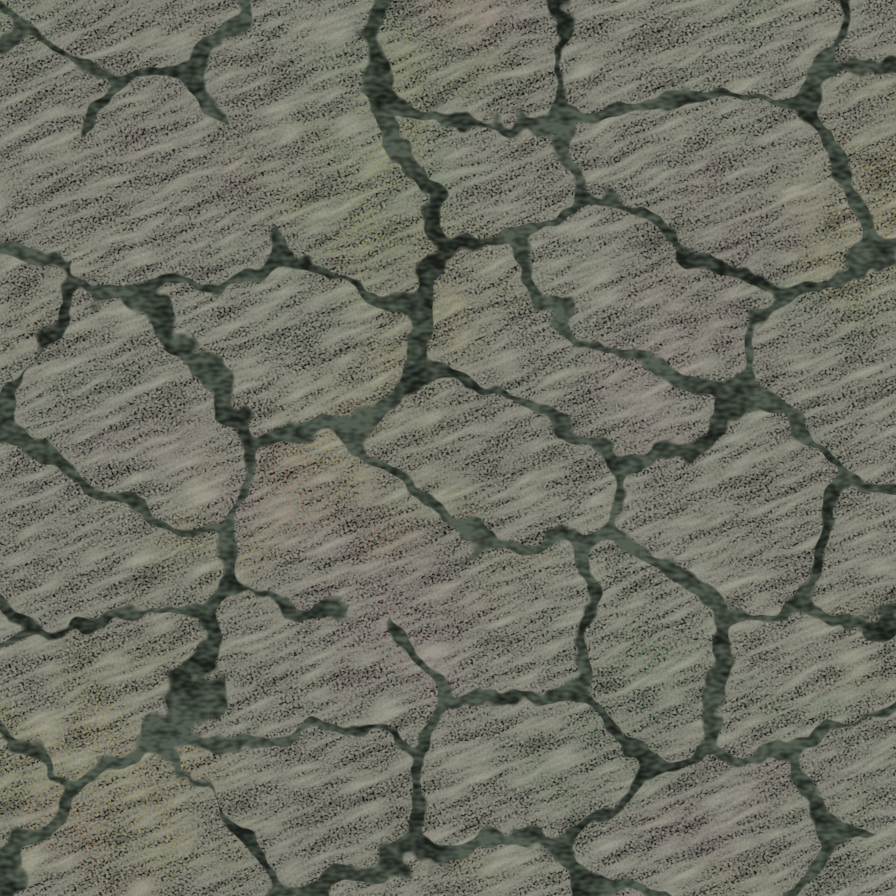
Reproduce this texture procedurally as a three.js fragment shader.

```glsl
// Cracked stone: pale plates brushed with slanted streaks and dark grain,
// split by a warped Voronoi network of mossy cracks of uneven width.
// Streaks, grain, tints and crack mottling all come from gradient noise.

varying vec2 vUv;

const vec2  PLATE_COUNT   = vec2(4.5, 5.7);
const float PLATE_JITTER  = 0.9;
const float CRACK_WIDTH   = 0.036;  // half width, in plate units
const float CRACK_SOFT    = 0.011;
const float JUNCTION_FILL = 34.0;   // lower fills the corners more
const float STREAK_ANGLE  = 0.39;
const vec2  STREAK_COARSE = vec2(12.0, 66.0);
const vec2  STREAK_FINE   = vec2(30.0, 165.0);
const vec2  GRAIN_SCALE   = vec2(330.0, 410.0);
const float STONE_TONE    = 0.472;
const vec3  STONE_HUE     = vec3(1.0, 1.0, 0.905);
const vec3  CRACK_DARK    = vec3(0.105, 0.125, 0.105);
const vec3  CRACK_LIGHT   = vec3(0.325, 0.365, 0.315);
const vec3  TINT_MOSS     = vec3(-0.05, 0.02, -0.03);
const vec3  TINT_OCHRE    = vec3(0.05, 0.025, -0.06);
const vec3  TINT_MAUVE    = vec3(0.02, -0.045, 0.005);

vec2 hash2(vec2 p) {
  vec3 h = fract(p.xyx * vec3(0.1031, 0.1030, 0.0973));
  h += dot(h, h.yzx + 33.33);
  return fract((h.xx + h.yz) * h.zy);
}

float cornerSlope(vec2 cell, vec2 offset) {
  float angle = 6.28319 * hash2(cell + 71.0).x;
  return dot(vec2(cos(angle), sin(angle)), offset);
}

float gradientNoise(vec2 p) {
  vec2 i = floor(p), f = p - i;
  vec2 u = f * f * f * (f * (f * 6.0 - 15.0) + 10.0);
  vec2 e = vec2(1.0, 0.0);
  return mix(mix(cornerSlope(i, f), cornerSlope(i + e, f - e), u.x),
             mix(cornerSlope(i + e.yx, f - e.yx), cornerSlope(i + e.xx, f - e.xx), u.x), u.y);
}

vec2 noisePair(vec2 p) {
  return vec2(gradientNoise(p), gradientNoise(p + 37.4));
}

vec2 plateCentre(vec2 cell) {
  return cell + 0.5 + PLATE_JITTER * (hash2(cell + 13.0) - 0.5);
}

// Distance to the plate border, smoothly merged where borders meet.
float borderDistance(vec2 p) {
  vec2 home = floor(p), nearestCell = home, nearest = vec2(8.0);
  for (int y = -1; y <= 1; y++)
    for (int x = -1; x <= 1; x++) {
      vec2 cell = home + vec2(float(x), float(y));
      vec2 away = plateCentre(cell) - p;
      if (dot(away, away) < dot(nearest, nearest)) {
        nearest = away;
        nearestCell = cell;
      }
    }
  float sum = 0.0;
  for (int y = -2; y <= 2; y++)
    for (int x = -2; x <= 2; x++) {
      if (x == 0 && y == 0) continue;
      vec2 away = plateCentre(nearestCell + vec2(float(x), float(y))) - p;
      float d = dot(0.5 * (nearest + away), normalize(away - nearest));
      sum += exp(-JUNCTION_FILL * d);
    }
  return -log(sum) / JUNCTION_FILL;
}

// Crack coverage: ragged borders that swell in places and fade out in others.
float crackMask(vec2 p) {
  vec2 warped = p + 0.05 * noisePair(p * 7.0) + 0.022 * noisePair(p * 22.0 + 5.0)
              + 0.007 * noisePair(p * 58.0 + 9.0);
  float d = borderDistance(warped * PLATE_COUNT);
  float swell = smoothstep(0.28, 0.65, gradientNoise(p * 3.1 + 19.0));
  float gap = smoothstep(0.24, 0.48, gradientNoise(p * 4.3 + 51.0));
  float halfWidth = CRACK_WIDTH + 0.035 * gradientNoise(p * 12.0 + 8.0)
                  + 0.025 * gradientNoise(p * 45.0 + 2.0) + 0.12 * swell - 0.15 * gap;
  return 1.0 - smoothstep(-CRACK_SOFT, CRACK_SOFT, d - halfWidth);
}

vec3 crackColor(vec2 p) {
  float shade = 0.56 + 0.75 * gradientNoise(p * 9.0 + 3.0)
              + 0.65 * gradientNoise(p * vec2(36.0, 75.0))
              + 0.70 * gradientNoise(p * vec2(110.0, 200.0));
  return mix(CRACK_DARK, CRACK_LIGHT, clamp(shade, 0.0, 1.0));
}

float tintPatch(vec2 p, float seed) {
  return smoothstep(0.08, 0.45, gradientNoise(p * 3.4 + seed) + 0.3 * gradientNoise(p * 17.0 + seed));
}

vec3 stoneColor(vec2 p) {
  float c = cos(STREAK_ANGLE), s = sin(STREAK_ANGLE);
  vec2 along = vec2(c * p.x + s * p.y, c * p.y - s * p.x) + 3.0;
  vec2 brushed = along + vec2(0.0, 0.004 * gradientNoise(along * 24.0));
  float streak = 2.7 * gradientNoise(brushed * STREAK_COARSE)
               + 2.3 * gradientNoise(brushed * STREAK_FINE);
  float grain = gradientNoise(along * GRAIN_SCALE)
              + 0.6 * gradientNoise(along.yx * GRAIN_SCALE * 0.83 + 40.0);
  float rough = 1.0 - smoothstep(-0.8, 0.9, streak);
  float tone = STONE_TONE + 0.058 * streak + 0.02 * gradientNoise(p * 5.0 + 63.0)
             + 0.15 * grain * (0.35 + rough)
             - 0.13 * rough * smoothstep(0.1, 0.5, -grain);

  // Faint mineral tints, broken up by a second grain.
  float fleck = smoothstep(-0.1, 0.4, gradientNoise(along * GRAIN_SCALE * 0.7 + 90.0));
  vec3 tint = TINT_MOSS * tintPatch(p, 11.0) + TINT_OCHRE * tintPatch(p, 29.0)
            + TINT_MAUVE * tintPatch(p, 47.0);
  return clamp(tone, 0.1, 0.6) * STONE_HUE + tint * fleck;
}

void main() {
  vec3 color = mix(stoneColor(vUv), crackColor(vUv), crackMask(vUv));
  gl_FragColor = vec4(color, 1.0);
}
```
